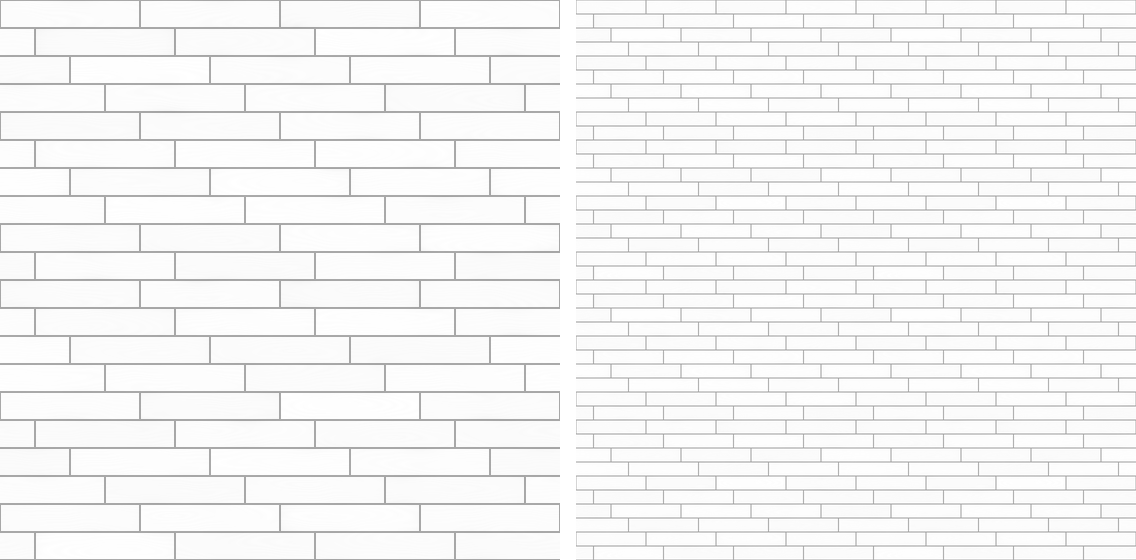
Left, the tile; right, the same tile 2 across and 2 down.
Give the GLSL for this pattern, as a WebGL 1 fragment shader.

```glsl
precision highp float;
// White wooden planks, 4 across and 20 down, parted by thin dark joints.
// Rows step sideways by quarter planks; a hash per plank varies its tone,
// its stretched growth rings and the soft shading along its edges.

uniform vec2 u_resolution;

float hash(vec2 id) {
  return fract(sin(dot(id, vec2(127.1, 311.7))) * 4375.85);
}

// Share of a box filter covered by a joint at signed distance d.
float jointCoverage(float d, float filterWidth) {
  float halfJoint = 0.0006;
  float halfFilter = 0.5 * filterWidth;
  float overlap = min(d + halfFilter, halfJoint) - max(d - halfFilter, -halfJoint);
  return max(overlap, 0.0) / filterWidth;
}

// Faint rings around a long, wavering core; p is in canvas units.
float woodGrain(vec2 p, float seed, float pixel) {
  vec2 core = vec2(0.25 * fract(seed * 17.3), 0.05 * fract(seed * 41.7) - 0.005);
  vec2 q = p - core;
  q.y += 0.0022 * sin(p.x * 38.0 + seed * 50.0)
       + 0.0009 * sin(p.x * 97.0 + p.y * 60.0 + seed * 91.0);
  float radius = length(vec2(q.x * mix(0.06, 0.18, fract(seed * 7.9)), q.y));
  float rings = sin(radius * 1250.0 + 1.3 * sin(radius * 310.0 + seed * 20.0));
  float patches = 0.6 + 0.4 * sin(p.x * 31.0 + p.y * 70.0 + seed * 33.0);
  return rings * patches * (1.0 - smoothstep(0.0018, 0.0045, pixel));
}

// Soft darkening near the plank edges, strongest in uneven stretches.
float edgeShade(vec2 p, float seed) {
  float along = 0.5 + 0.3 * sin(p.x * 24.0 + seed * 63.0)
              + 0.2 * sin(p.x * 53.0 + seed * 29.0);
  float lower = exp(-p.y / 0.006) * fract(seed * 13.7);
  float upper = exp(-(0.05 - p.y) / 0.006) * fract(seed * 23.1);
  float ends = exp(-min(p.x, 0.25 - p.x) / 0.01) * fract(seed * 37.9);
  return along * along * (lower + upper + 0.5 * ends);
}

void main() {
  vec2 uv = gl_FragCoord.xy / u_resolution;
  vec2 pixel = 1.0 / u_resolution;

  // Plank layout: rows count from the top, and the stagger restarts every ten.
  float row = floor((1.0 - uv.y) * 20.0);
  float stagger = 0.25 * mod(mod(row, 10.0), 4.0);
  float across = uv.x * 4.0 - stagger;
  vec2 plank = vec2(mod(floor(across), 4.0), row);
  vec2 local = vec2(fract(across) * 0.25, fract(uv.y * 20.0) * 0.05);
  float seed = hash(plank + 1.0);

  // Plank surface
  float tone = mix(0.982, 0.997, fract(seed * 5.3));
  tone += 0.004 * woodGrain(local, seed, pixel.y);
  tone -= 0.04 * edgeShade(local, seed);

  // Joints
  vec2 toJoint = min(local, vec2(0.25, 0.05) - local);
  float joint = max(jointCoverage(toJoint.x, 1.25 * pixel.x),
                    jointCoverage(toJoint.y, 1.25 * pixel.y));
  gl_FragColor = vec4(vec3(mix(tone, 0.1, joint)), 1.0);
}
```
